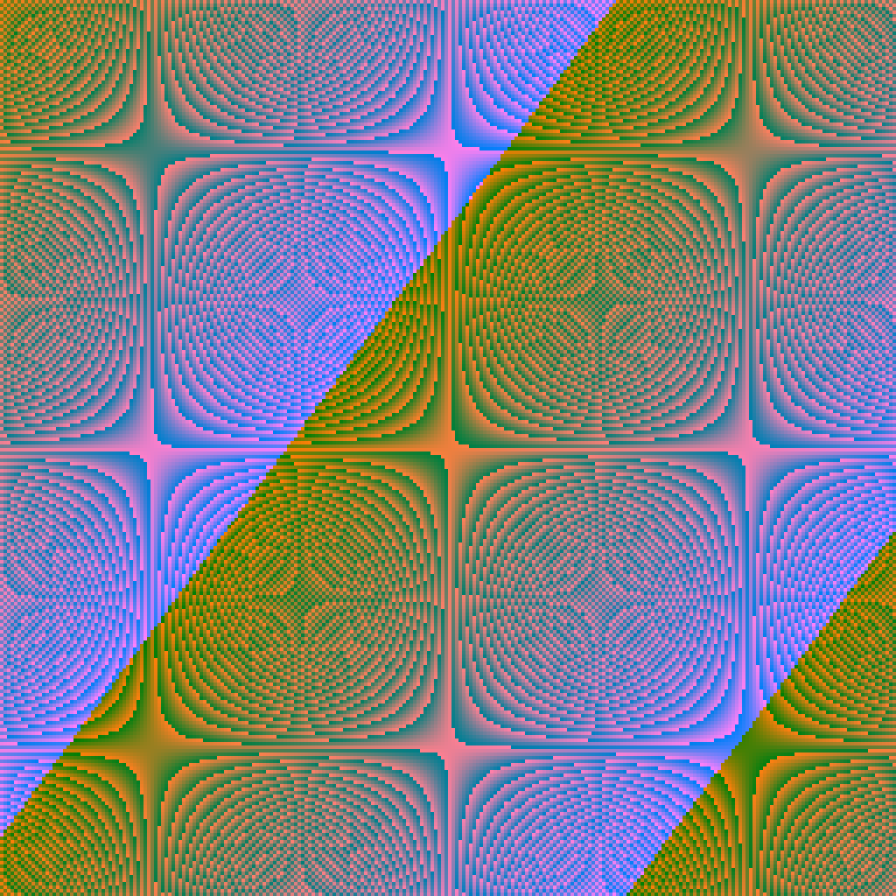
Write a Shadertoy shader that draws this pattern.

```glsl
const float GRID = 256.0;     // square cells along each side
const float REPEATS = 3.0;    // interference tiles along each side

// Product of centred cell indices; its wrapped phase folds into nested hyperbolas.
float hyperbolaPhase(vec2 cell, vec2 centre, float repeats, float offset) {
    vec2 p = cell - centre;
    return fract(repeats * p.x * p.y / GRID + offset);
}

// Sawtooth ramp along a slanted direction.
float diagonalRamp(vec2 uv, vec2 slope, float offset) {
    return fract(dot(uv, slope) + offset);
}

vec3 moireColor(vec2 uv) {
    vec2 cell = floor(uv * GRID);
    vec2 cellUv = (cell + 0.5) / GRID;
    float red = hyperbolaPhase(cell, vec2(128.0, 127.0), REPEATS, 0.93);
    float blue = diagonalRamp(cellUv, vec2(1.34, -0.986), 0.064);
    return vec3(red, 0.498, blue);
}

void mainImage(out vec4 fragColor, in vec2 fragCoord) {
    // Average four points per pixel to soften cell borders at any size.
    const int SIDE = 2;
    vec3 color = vec3(0.0);
    for (int j = 0; j < SIDE; j++) {
        for (int i = 0; i < SIDE; i++) {
            vec2 jitter = (vec2(i, j) + 0.5) / float(SIDE) - 0.5;
            color += moireColor((fragCoord + jitter) / iResolution.xy);
        }
    }
    fragColor = vec4(color / float(SIDE * SIDE), 1.0);
}
```
